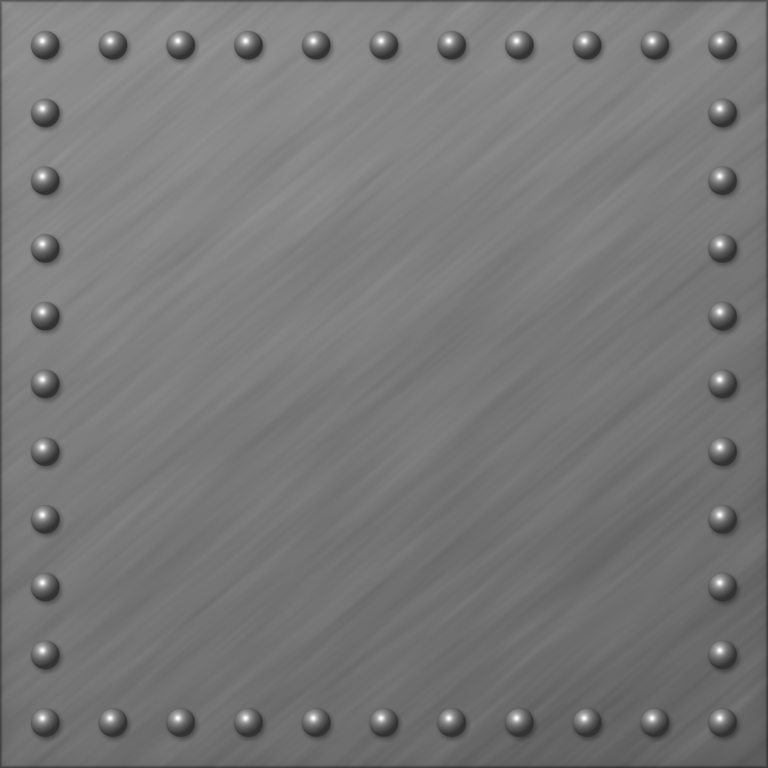
A Shadertoy shader for this texture:

```glsl
// A brushed steel plate with a square frame of domed rivets and a dark rim.
// Stretched cellular noise makes the diagonal grain; one repeated cell,
// masked to the outer ring, places every rivet with its light and shadow.

#define RIVET_INSET 0.0590
#define RIVET_PITCH 0.0882
#define RIVET_LAST 10.0
#define RIVET_RADIUS 0.0185
#define BRUSH_ANGLE 0.70
#define BRUSH_STRENGTH 0.050
#define PLATE_TONE 0.478
#define PLATE_SLOPE vec2(-0.055, 0.125)
#define RIM_WIDTH 0.0045
#define LIGHT_DIR vec3(-0.42, 0.58, 0.70)

vec3 hash3(vec2 cell) {
    vec3 q = fract(vec3(cell.xyx) * vec3(0.1031, 0.1030, 0.0973));
    q += dot(q, q.yxz + 33.33);
    return fract((q.xxy + q.yzz) * q.zyx);
}

// Soft spots of random tone, one scattered in each cell, in about -1..1.
float cellGrain(vec2 p) {
    vec2 base = floor(p);
    float sum = 0.0;
    for (int j = -1; j <= 1; j++) {
        for (int i = -1; i <= 1; i++) {
            vec2 cell = base + vec2(i, j);
            vec3 rnd = hash3(cell);
            vec2 d = p - cell - rnd.xy;
            float falloff = max(1.0 - dot(d, d), 0.0);
            sum += (rnd.z * 2.0 - 1.0) * falloff * falloff;
        }
    }
    return sum;
}

// Grain of three widths drawn out along the brushing direction.
float brushedGrain(vec2 uv) {
    float c = cos(BRUSH_ANGLE), s = sin(BRUSH_ANGLE);
    vec2 p = vec2(c * uv.x + s * uv.y, c * uv.y - s * uv.x) + 3.0;
    return 0.30 * cellGrain(p * vec2(5.0, 38.0))
         + 0.30 * cellGrain(p * vec2(9.0, 95.0) + 17.0)
         + 0.24 * cellGrain(p * vec2(14.0, 190.0) + 41.0);
}

float plateTone(vec2 uv) {
    float tone = PLATE_TONE + dot(uv - 0.5, PLATE_SLOPE);
    return tone + BRUSH_STRENGTH * brushedGrain(uv);
}

// Tone of a polished dome; q spans the unit disc.
float domeTone(vec2 q) {
    vec3 normal = vec3(q, sqrt(max(1.0 - dot(q, q), 0.0)));
    float diffuse = max(dot(normal, normalize(LIGHT_DIR)), 0.0);
    vec2 h = q - vec2(-0.20, 0.31);
    float glow = 0.30 * exp(-dot(h, h) * 5.0);
    float spark = 0.26 * exp(-dot(h, h) * 24.0);
    return 0.20 + 0.27 * diffuse + glow + spark;
}

float addRivets(float tone, vec2 uv, float pixel) {
    vec2 id = clamp(round((uv - RIVET_INSET) / RIVET_PITCH), 0.0, RIVET_LAST);
    vec2 side = abs(id - 0.5 * RIVET_LAST);
    if (max(side.x, side.y) < 0.5 * RIVET_LAST - 0.5) return tone;

    vec2 q = (uv - RIVET_INSET - id * RIVET_PITCH) / RIVET_RADIUS;
    float soft = pixel / RIVET_RADIUS;
    float shadow = 1.0 - smoothstep(0.65, 1.35, length(q - vec2(0.12, -0.17)));
    tone *= 1.0 - 0.38 * shadow;
    float cover = 1.0 - smoothstep(1.0 - soft, 1.0 + soft, length(q));
    return mix(tone, domeTone(q), cover);
}

void mainImage(out vec4 fragColor, in vec2 fragCoord) {
    vec2 uv = fragCoord / iResolution.xy;
    float pixel = 1.0 / min(iResolution.x, iResolution.y);

    float tone = addRivets(plateTone(uv), uv, pixel);

    // Dark rim with a faint wider falloff.
    vec2 toEdge = min(uv, 1.0 - uv);
    float edge = min(toEdge.x, toEdge.y);
    tone *= 1.0 - 0.36 * (1.0 - smoothstep(0.0, RIM_WIDTH, edge));
    tone *= 1.0 - 0.08 * exp(-edge / (2.0 * RIM_WIDTH));

    fragColor = vec4(vec3(clamp(tone, 0.0, 1.0)), 1.0);
}
```
